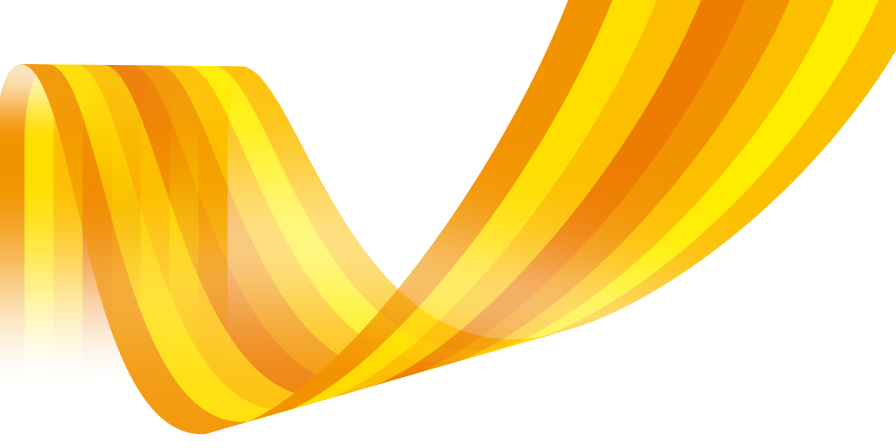
Write a Shadertoy shader that draws this background.

```glsl
// A translucent striped ribbon that folds twice across a white ground.
// Each sheet is swept between two Bezier rims; stripe edges are blends of the rims,
// painted in order and composited with an opacity that dips in the lit parts.

const int STRIPES = 8;
const vec3 ORANGE = vec3(0.95, 0.58, 0.00);
const vec3 YELLOW = vec3(1.00, 0.87, 0.00);
const vec3 AMBER  = vec3(0.99, 0.75, 0.00);
const vec3 RUST   = vec3(0.93, 0.49, 0.00);
const vec3 LEMON  = vec3(1.00, 0.93, 0.00);
const vec3 PALETTE[STRIPES] = vec3[STRIPES](
    ORANGE, YELLOW, AMBER, RUST, ORANGE, AMBER, LEMON, AMBER);

// Ends of the two folds; the canvas is 2 wide and 1 high
const vec2 TOP_A = vec2(0.044, 0.857);
const vec2 TOP_B = vec2(0.534, 0.852);
const vec2 LOW_A = vec2(0.458, 0.031);
const vec2 LOW_B = vec2(1.237, 0.255);

// Rims of the falling and rising sheets
const vec2 FALL_LEFT[4]  = vec2[4](TOP_A, vec2(0.174, 0.857), vec2(0.182, 0.016), LOW_A);
const vec2 FALL_RIGHT[4] = vec2[4](TOP_B, vec2(0.664, 0.865), vec2(0.781, 0.141), LOW_B);
const vec2 RISE_LEFT[4]  = vec2[4](LOW_A, vec2(0.708, 0.047), vec2(1.107, 0.583), vec2(1.268, 1.0));
const vec2 RISE_RIGHT[4] = vec2[4](LOW_B, vec2(1.484, 0.312), vec2(1.880, 0.615), vec2(2.060, 1.0));

// Hanging sheet behind the top fold
const float BACK_LEFT = -0.010;
const float BACK_WIDTH = 0.518;
const float BEND_WIDTH = 0.055;
const float BEND_HEIGHT = 0.17;

float cover(float d) {
    return clamp(d * iResolution.y + 0.5, 0.0, 1.0);
}

// Signed distance to a line, positive on its upper side
float aboveLine(vec2 p, vec2 a, vec2 b) {
    vec2 dir = normalize(b - a);
    return dir.x * (p.y - a.y) - dir.y * (p.x - a.x);
}

vec2 bezier(vec2 c[4], float t) {
    float u = 1.0 - t;
    return u*u*u*c[0] + 3.0*u*u*t*c[1] + 3.0*u*t*t*c[2] + t*t*t*c[3];
}

vec2 bezierTangent(vec2 c[4], float t) {
    float u = 1.0 - t;
    return u*u*(c[1] - c[0]) + 2.0*u*t*(c[2] - c[1]) + t*t*(c[3] - c[2]);
}

// Approximate signed height over a curve whose x grows with t
float aboveCurve(vec2 p, vec2 c[4]) {
    float t = 0.5, stepSize = 0.25;
    for (int i = 0; i < 14; i++) {
        t += bezier(c, t).x < p.x ? stepSize : -stepSize;
        stepSize *= 0.5;
    }
    vec2 dir = normalize(bezierTangent(c, t));
    vec2 offset = p - bezier(c, t);
    return dir.x * offset.y - dir.y * offset.x;
}

// Stripe colour and coverage; facing is +1 if stripes advance upward, -1 if downward
vec4 sweptSheet(vec2 p, vec2 left[4], vec2 right[4], float facing) {
    vec3 color = PALETTE[0];
    float mask = 1.0;
    for (int i = 0; i <= STRIPES; i++) {
        vec2 c[4];
        for (int k = 0; k < 4; k++) {
            c[k] = mix(left[k], right[k], float(i) / float(STRIPES));
        }
        float past = cover(min(facing * aboveCurve(p, c), p.x - c[0].x));
        if (i == 0) mask = past;
        else if (i == STRIPES) mask *= 1.0 - past;
        else color = mix(color, PALETTE[i], past);
    }
    return vec4(color, mask * cover(aboveLine(p, LOW_A, LOW_B)));
}

// Upright stripes that bend to the right into the top fold
vec4 backSheet(vec2 p) {
    float u = clamp((TOP_A.y - p.y) / BEND_HEIGHT, 0.0, 1.0);
    float x = p.x - BACK_LEFT - BEND_WIDTH * (1.0 - sqrt(u * (2.0 - u)));
    vec3 color = PALETTE[0];
    for (int i = 1; i < STRIPES; i++) {
        color = mix(color, PALETTE[i], cover(x - BACK_WIDTH * float(i) / float(STRIPES)));
    }
    return vec4(color, cover(x) * cover(BACK_WIDTH - x));
}

// Soft bell for the lit, more transparent zones
float glow(float offset, float width) {
    return exp(-offset * offset / (width * width));
}

void mainImage(out vec4 fragColor, in vec2 fragCoord) {
    vec2 p = fragCoord / iResolution.xy * vec2(2.0, 1.0);
    float belowTop = cover(-aboveLine(p, TOP_A, TOP_B));

    vec4 back = backSheet(p);
    vec4 fall = sweptSheet(p, FALL_LEFT, FALL_RIGHT, 1.0);
    vec4 rise = sweptSheet(p, RISE_LEFT, RISE_RIGHT, -1.0);

    // Opacity of each sheet
    back.a *= belowTop * mix(1.0, 0.25, smoothstep(0.68, 0.85, p.y)) * smoothstep(0.13, 0.62, p.y);
    fall.a *= belowTop * (0.95 - 0.45 * glow(p.y - 0.46, 0.20));
    rise.a *= 1.0 - 0.40 * glow(p.y - 0.36 + 0.25 * (p.x - 1.0), 0.17);

    // Layers from back to front
    vec3 color = vec3(1.0);
    color = mix(color, back.rgb, back.a);
    color = mix(color, fall.rgb, fall.a);
    color = mix(color, rise.rgb, rise.a);
    fragColor = vec4(color, 1.0);
}
```
